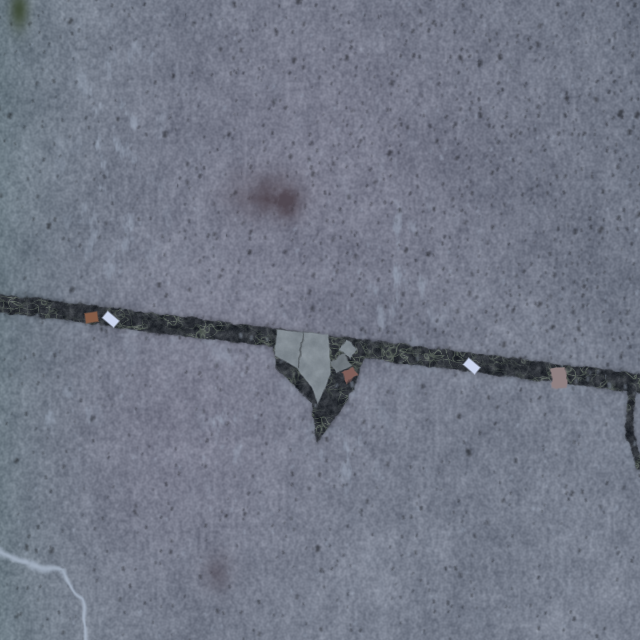
Reproduce this texture procedurally as a Shadertoy shader.

```glsl
// Weathered concrete slabs split by a slanting, debris-filled joint with a V-shaped break.
// Gradient noise tints the slabs, jittered cells scatter aggregate, and distance
// functions cut the joint, the hole, its loose chip and the small litter.
#define JOINT_LEFT 0.526
#define JOINT_SLOPE -0.125
#define JOINT_HALF 0.0145
#define CONCRETE vec3(0.458, 0.486, 0.543)
#define DIRT vec3(0.175, 0.19, 0.215)
#define PALE vec3(0.63, 0.68, 0.75)
#define MOTTLE 0.085
#define GRAIN 0.075
#define AA (1.2 / iResolution.y)

vec2 hash2(vec2 p) {
  vec3 q = fract(p.xyx * vec3(0.1031, 0.103, 0.0973));
  q += dot(q, q.yzx + 33.33);
  return fract((q.xx + q.yz) * q.zy);
}

float corner(vec2 cell, vec2 offset) {
  float a = 6.2832 * hash2(cell).x;
  return dot(vec2(cos(a), sin(a)), offset);
}

float noise(vec2 p) {
  vec2 i = floor(p), f = fract(p), e = vec2(0, 1);
  vec2 u = f * f * (3.0 - 2.0 * f);
  return mix(mix(corner(i, f), corner(i + e.yx, f - e.yx), u.x),
    mix(corner(i + e, f - e), corner(i + 1.0, f - 1.0), u.x), u.y);
}

float fbm(vec2 p) {
  float sum = 0.0, amp = 1.0;
  for (int i = 0; i < 4; i++) {
    sum += amp * noise(p);
    p = mat2(1.6, 1.2, -1.2, 1.6) * p + 7.3;
    amp *= 0.55;
  }
  return sum;
}

float blob(vec2 p, float x, float y, float w, float h) {
  p = (p - vec2(x, y)) / vec2(w, h);
  return exp(-dot(p, p));
}

float segment(vec2 p, vec2 a, vec2 b) {
  vec2 d = b - a;
  return length(p - a - d * clamp(dot(p - a, d) / dot(d, d), 0.0, 1.0));
}

float box(vec2 p, vec2 size, float angle) {
  float s = sin(angle), k = cos(angle);
  vec2 d = abs(mat2(k, -s, s, k) * p) - size;
  return length(max(d, 0.0)) + min(max(d.x, d.y), 0.0);
}

float polygon(vec2 p, vec2 v[7]) {
  float d = 9.0, side = 1.0;
  for (int i = 0; i < 7; i++) {
    vec2 a = v[i], b = v[(i + 6) % 7], e = b - a;
    d = min(d, segment(p, a, b));
    if ((a.y > p.y) != (b.y > p.y) && p.x < a.x + e.x * (p.y - a.y) / e.y) side = -side;
  }
  return side * d;
}

// Scattered, randomly turned oval stones in jittered cells.
float pebbles(vec2 p, float count, float density, float size) {
  p *= count;
  float mask = 0.0, soft = 0.05 + AA * count, bump = 0.05 * noise(p * 6.0);
  for (int k = 0; k < 9; k++) {
    vec2 cell = floor(p) + vec2(k % 3 - 1, k / 3 - 1);
    vec2 h = hash2(cell), g = hash2(cell + 91.0);
    float r = size * mix(0.45, 1.0, h.x * h.y);
    float d = box(p - cell - h, vec2(0.05, 0.45) * r, g.x - 0.7) - 0.6 * r + bump;
    mask = max(mask, step(g.y, density) * smoothstep(soft, -soft, d) * mix(0.5, 1.0, h.y));
  }
  return mask;
}

void paint(inout vec3 col, vec3 ink, float d) { col = mix(ink, col, smoothstep(-AA, AA, d)); }

vec3 slab(vec2 p, float upper) {
  vec3 col = CONCRETE + MOTTLE * (0.5 * fbm(p * 5.0) + 0.6 * fbm(p * vec2(34, 22)));
  col += GRAIN * (noise(p * vec2(150, 110)) + 0.7 * noise(p * 240.0));
  col += vec3(0.012, -0.006, 0.002) * (blob(p, 0.5, 0.75, 0.35, 0.35) + blob(p, 0.25, 0.3, 0.25, 0.25));
  col -= vec3(0.05, 0.02, 0.04) * exp(-p.x * 9.0) + 0.045 * blob(p, 1.0, 1.0, 0.3, 0.5);
  // Aggregate, densest in the upper right
  float worn = upper * smoothstep(0.15, 0.7, p.x);
  col *= 1.0 - 0.42 * pebbles(p, 34.0, 0.1 + 0.22 * worn, 0.2);
  col *= 1.0 - 0.32 * pebbles(p + 3.7, 75.0, 0.15 + 0.25 * worn, 0.28);
  col = mix(col, PALE, 0.35 * pebbles(p + 8.1, 62.0, 0.12, 0.24));
  // Chalky deposits
  float chalk = 0.12 + blob(p, 0.18, 0.75, 0.07, 0.22) + blob(p, 0.35, 0.34, 0.025, 0.13)
    + blob(p, 0.54, 0.31, 0.05, 0.07) + blob(p, 0.62, 0.57, 0.06, 0.12) + blob(p, 0.1, 0.36, 0.04, 0.03);
  col = mix(col, PALE, 0.6 * min(chalk, 1.0) * smoothstep(0.08, 0.65, fbm(p * vec2(38, 19) + 4.0)));
  // Rusty stains and corner moss
  float stain = blob(p, 0.415, 0.695, 0.055, 0.036) + blob(p, 0.45, 0.684, 0.018, 0.025) + 0.6 * blob(p, 0.34, 0.105, 0.022, 0.03);
  col = mix(col, vec3(0.3, 0.265, 0.3), clamp(stain * (0.6 + 0.35 * fbm(p * 40.0)), 0.0, 0.9));
  return mix(col, vec3(0.23, 0.28, 0.2), 0.9 * blob(p, 0.03, 0.985, 0.014, 0.03));
}

void mainImage(out vec4 fragColor, in vec2 fragCoord) {
  vec2 p = fragCoord / iResolution.xy;
  vec2 rough = p + 0.004 * vec2(fbm(p * 45.0), fbm(p * 45.0 + 19.0));
  float above = rough.y - JOINT_LEFT - JOINT_SLOPE * p.x;
  vec3 col = slab(p, step(0.0, above));
  // Joint, broken hole and side crack
  float hole = polygon(rough, vec2[7](vec2(0.427, 0.485), vec2(0.431, 0.427), vec2(0.486, 0.371),
    vec2(0.495, 0.308), vec2(0.523, 0.345), vec2(0.553, 0.393), vec2(0.571, 0.445)));
  vec2 bend = vec2(0.983, 0.323);
  float crack = min(segment(rough, vec2(0.988, 0.39), bend), segment(rough, bend, vec2(1, 0.272))) - 0.006;
  float gap = min(min(abs(above) - JOINT_HALF, hole), crack), rim = max(gap, 0.0);
  col = mix(col, PALE, 0.4 * exp(-rim * 70.0) * step(above, 0.0) * smoothstep(-0.05, 0.5, fbm(p * 32.0)));
  col *= 1.0 - 0.25 * exp(-rim * 300.0);
  // Soil with crossing straw
  vec3 soil = DIRT + 0.13 * fbm(p * 85.0);
  float straw = 1.0 - 9.0 * min(abs(noise(rough * vec2(35, 110))), abs(noise(mat2(65, 50, -25, 60) * p)));
  soil += vec3(0.17, 0.19, 0.14) * max(straw, 0.0) * smoothstep(-0.3, 0.4, noise(p * 28.0));
  soil = mix(soil, PALE * 0.7, 0.7 * pebbles(p, 65.0, 0.08 + 0.3 * smoothstep(0.85, 1.0, p.x), 0.35));
  paint(col, soil, gap);
  // Loose chip with a hairline, then rubble
  float chip = polygon(mix(p, rough, 0.5), vec2[7](vec2(0.431, 0.485), vec2(0.513, 0.478), vec2(0.517, 0.414),
    vec2(0.497, 0.37), vec2(0.486, 0.395), vec2(0.466, 0.422), vec2(0.43, 0.445)));
  vec3 stone = vec3(0.5, 0.535, 0.565) + 0.06 * fbm(p * 55.0);
  float hairline = segment(rough, vec2(0.473, 0.48), vec2(0.466, 0.425)) - 0.0008;
  paint(col, stone * (0.6 + 0.4 * smoothstep(-AA, AA, hairline)), chip);
  paint(col, stone * 0.86, box(rough - vec2(0.532, 0.432), vec2(0.013, 0.011), 0.5));
  paint(col, stone, box(rough - vec2(0.544, 0.454), vec2(0.011, 0.009), -0.6));
  paint(col, vec3(0.5, 0.37, 0.35), box(rough - vec2(0.547, 0.415), vec2(0.01, 0.008), 0.5));
  paint(col, vec3(0.56, 0.5, 0.51), box(rough - vec2(0.873, 0.41), vec2(0.012, 0.016), 0.1));
  // Tan and white litter
  paint(col, vec3(0.52, 0.36, 0.28), box(p - vec2(0.143, 0.504), vec2(0.01, 0.008), 0.15));
  for (int i = 0; i < 2; i++)
    paint(col, vec3(0.8, 0.84, 0.94), box(p - vec2(0.173, 0.501) - float(i) * vec2(0.564, -0.073), vec2(0.012, 0.007), -0.7));
  // Mineral vein
  vec2 vein[5] = vec2[5](vec2(-0.01, 0.142), vec2(0.05, 0.114), vec2(0.098, 0.108), vec2(0.13, 0.063), vec2(0.139, -0.01));
  vec2 bent = p + 0.014 * vec2(noise(p * 32.0), noise(p * 32.0 + 11.0));
  float d = 9.0;
  for (int i = 0; i < 4; i++) d = min(d, segment(bent, vein[i], vein[i + 1]));
  float width = mix(0.01, 0.004, smoothstep(0.0, 0.12, p.x)) * (1.0 + 0.7 * fbm(p * 50.0));
  col = mix(col, PALE + 0.04, 0.8 - 0.8 * smoothstep(0.0, max(width, 0.001) + 0.003, d));
  fragColor = vec4(clamp(col, 0.0, 1.0), 1.0);
}
```
